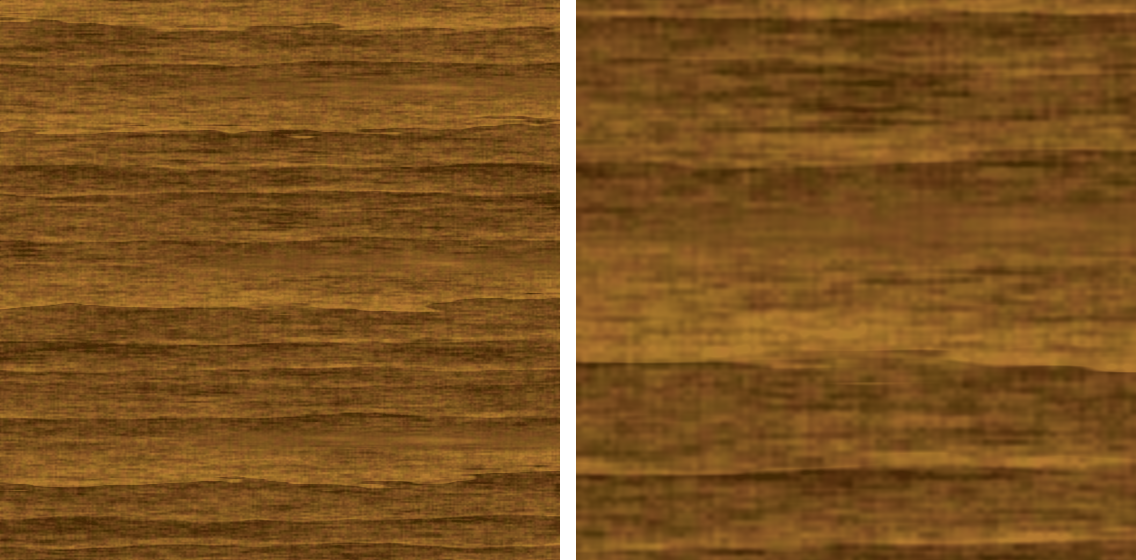
Left: the whole. Right: its middle third, enlarged.
Write a Shadertoy shader that draws this texture.

```glsl
// Stained wood veneer: horizontal growth rings with feathered edges, fine grain and dark pores.

const vec3 DARK_STAIN  = vec3(0.32, 0.195, 0.042);
const vec3 MID_STAIN   = vec3(0.47, 0.305, 0.117);
const vec3 LIGHT_STAIN = vec3(0.66, 0.455, 0.175);

const int   RINGS = 5;
const float PERIOD = 0.315;        // height of one group of rings
const float FIRST_GROUP = 0.154;   // distance of a group start from the top
const float EDGE_SOFTNESS = 0.009;
const float FEATHER = 0.035;       // how far slivers cross a ring edge
const float GRAIN = 1.0;
const float PORE_DEPTH = 0.14;

// Per ring: start in the group, tone after the edge, tone at the end, bright rim
const float RING_START[RINGS] = float[](-0.128, 0.256, 0.4545, 0.603, 0.690);
const float RING_DARK[RINGS]  = float[](0.355, 0.385, 0.345, 0.380, 0.400);
const float RING_LIGHT[RINGS] = float[](0.570, 0.490, 0.450, 0.430, 0.490);
const float RING_RIM[RINGS]   = float[](0.050, 0.100, 0.190, 0.140, 0.110);

float hash(vec2 p) {
    vec3 q = fract(vec3(p.xyx) * 0.1031);
    q += dot(q, q.yzx + 33.33);
    return fract((q.x + q.y) * q.z);
}

// Smooth noise centred on zero
float noise(vec2 p) {
    vec2 cell = floor(p), f = fract(p);
    f = f * f * (3.0 - 2.0 * f);
    float low  = mix(hash(cell), hash(cell + vec2(1, 0)), f.x);
    float high = mix(hash(cell + vec2(0, 1)), hash(cell + vec2(1, 1)), f.x);
    return mix(low, high, f.y) - 0.5;
}

// Cellular noise: one stretched dash per cell
float pores(vec2 p) {
    vec2 cell = floor(p);
    float depth = 0.0;
    for (int j = -1; j <= 1; j++)
    for (int i = -1; i <= 1; i++) {
        vec2 id = cell + vec2(i, j);
        vec2 centre = id + vec2(hash(id + 7.3), hash(id + 41.7));
        float weight = hash(id + 83.1);
        vec2 size = vec2(0.35 + 0.6 * weight, 0.42);
        float dash = 1.0 - smoothstep(0.1, 1.0, length((p - centre) / size));
        depth = max(depth, dash * weight * weight);
    }
    return depth;
}

// Wavy position of a ring edge within the group
float ringEdge(int i, float x) {
    int ring = i % RINGS;
    float phase = float(ring) * 2.4;
    float wave = 0.011 * sin(7.0 * x + phase) + 0.006 * sin(17.0 * x + 1.7 * phase);
    float swell = ring == 1 ? 0.085 * exp(-pow((x - 0.95) / 0.13, 2.0)) : 0.0;
    return RING_START[ring] + float(i / RINGS) + wave - swell;
}

// Each ring starts dark and lightens toward a bright rim
float ringTone(vec2 p, float feather) {
    float depth = fract((p.y - FIRST_GROUP) / PERIOD);
    float tone = 0.45;
    for (int i = 0; i <= RINGS; i++) {
        int ring = i % RINGS;
        float start = ringEdge(i, p.x), end = ringEdge(i + 1, p.x);
        // The broad light ring is the most ragged
        float ragged = ring == 1 ? 1.5 : 0.4;
        float y = depth + feather * ragged;
        float s = clamp((y - start) / (end - start), 0.0, 1.0);
        float rimWidth = ring == 0 ? 0.07 : 0.017;
        float rim = RING_RIM[ring] * exp(-max(end - y, 0.0) / rimWidth);
        float body = mix(RING_DARK[ring], RING_LIGHT[ring], pow(s, 0.65)) + rim;
        tone = mix(tone, body, smoothstep(-EDGE_SOFTNESS, EDGE_SOFTNESS, y - start));
    }
    return tone;
}

void mainImage(out vec4 fragColor, in vec2 fragCoord) {
    vec2 p = fragCoord / iResolution.xy;
    p.y = 1.0 - p.y;

    // Rings, with a mirrored light board along the top
    float feather = FEATHER * (noise(p * vec2(9.0, 130.0)) + noise(p * vec2(24.0, 210.0) + 5.0));
    float tone = ringTone(p, feather);
    float topTone = ringTone(vec2(1.0 - p.x, p.y + 0.18), feather);
    tone = mix(topTone, tone, smoothstep(0.050, 0.058, p.y));

    // Smooth lens-shaped highlights where each group starts
    float groupY = fract((p.y - FIRST_GROUP) / PERIOD + 0.5) - 0.5;
    float lensY = groupY - 0.009 * sin(9.0 * p.x);
    float lens = exp(-pow((p.x - 0.78) / 0.09, 2.0)) + 0.6 * exp(-pow((p.x - 0.60) / 0.04, 2.0))
               + 0.5 * exp(-pow((p.x - 0.14) / 0.16, 2.0));
    tone += 0.13 * lens * exp(-pow(lensY / (0.006 + 0.014 * lens), 2.0));
    float polished = smoothstep(0.25, 0.5, p.x) * exp(-pow(groupY / 0.06, 2.0));

    // Long fibres, short fibres, speckle and faint cross threads
    float speckle = noise(p * vec2(230.0, 270.0));
    float grain = 0.13 * noise(p * vec2(8.0, 115.0) + 11.0)
                + 0.15 * noise(p * vec2(55.0, 290.0))
                + 0.09 * speckle
                + 0.05 * noise(p * vec2(290.0, 32.0))
                + 0.07 * noise(p * vec2(5.0, 22.0) + 3.0);
    float clumps = smoothstep(-0.3, 0.4, noise(p * vec2(6.0, 20.0) + 19.0));
    float pore = pores(p * vec2(17.0, 125.0)) * (0.35 + 0.65 * clumps);
    tone += (GRAIN * grain - PORE_DEPTH * pore) * (1.0 - 0.65 * polished) + 0.018;

    // Stain colour with slight hue variation
    vec3 color = tone < MID_STAIN.r
        ? mix(DARK_STAIN, MID_STAIN, max((tone - DARK_STAIN.r) / (MID_STAIN.r - DARK_STAIN.r), -0.3))
        : mix(MID_STAIN, LIGHT_STAIN, min((tone - MID_STAIN.r) / (LIGHT_STAIN.r - MID_STAIN.r), 1.2));
    float hue = noise(p * vec2(95.0, 120.0) + 31.0);
    color += hue * vec3(0.03, -0.025, 0.02);
    fragColor = vec4(clamp(color, 0.0, 1.0), 1.0);
}
```
